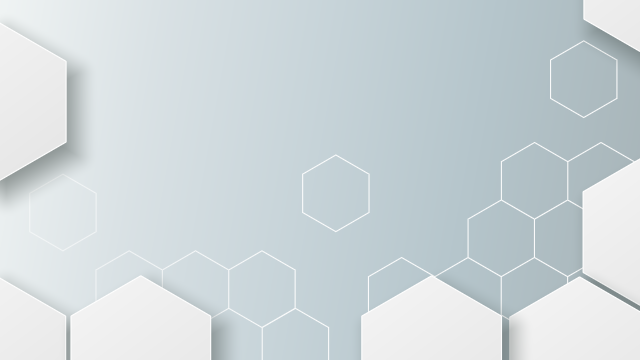
Reproduce this background procedurally as a WebGL 1 fragment shader.

```glsl
precision highp float;
// Pale hexagon backdrop: a tilted blue-grey gradient, thin white honeycomb
// outlines, and raised white hexagonal cards with soft shadows.
// Every shape comes from one hexagon distance function, in canvas heights.

uniform vec2 u_resolution;

const float CARD_APOTHEM = 0.1956;
const float CARD_ROUNDING = 0.005;
const float CARD_RIM = 0.0032;
const float CELL_APOTHEM = 0.0922;
const float LINE_HALF_WIDTH = 0.0015;
const float GRADIENT_TILT = 0.18;
const vec2 SHADOW_OFFSET = vec2(0.028, -0.036);
const float SHADOW_BLUR = 0.062;
const float SHADOW_STRENGTH = 0.58;

const vec3 MIST = vec3(0.94, 0.955, 0.955);
const vec3 PALE_BLUE = vec3(0.85, 0.882, 0.895);
const vec3 SOFT_BLUE = vec3(0.78, 0.83, 0.85);
const vec3 STEEL_BLUE = vec3(0.71, 0.773, 0.797);
const vec3 SLATE = vec3(0.65, 0.70, 0.715);
const vec3 SHADOW_COLOR = vec3(0.30, 0.34, 0.33);
const vec3 CARD_LIGHT = vec3(0.955);
const vec3 CARD_DARK = vec3(0.90);
const vec3 WHITE = vec3(0.995);

// Signed distance to a hexagon with its points at top and bottom.
float hexagon(vec2 p, float apothem) {
  const vec3 k = vec3(-0.8660254, 0.5, 0.5773503);
  p = abs(p.yx);
  p -= 2.0 * min(dot(k.xy, p), 0.0) * k.xy;
  p -= vec2(clamp(p.x, -k.z * apothem, k.z * apothem), apothem);
  return length(p) * sign(p.y);
}

// Antialiased coverage of the inside of a distance field.
float coverage(float d) {
  return clamp(0.5 - d * u_resolution.y, 0.0, 1.0);
}

// Distance to the outlines of a row of touching cells.
float cellRow(vec2 p, vec2 first, float count) {
  float d = 10.0;
  for (int i = 0; i < 3; i++) {
    if (float(i) >= count) break;
    vec2 center = first + vec2(2.0 * CELL_APOTHEM * float(i), 0.0);
    d = min(d, abs(hexagon(p - center, CELL_APOTHEM)));
  }
  return d;
}

vec3 backdrop(vec2 p) {
  float t = (p.x + GRADIENT_TILT * (1.0 - p.y)) / 0.463;
  vec3 color = mix(MIST, PALE_BLUE, clamp(t, 0.0, 1.0));
  color = mix(color, SOFT_BLUE, clamp(t - 1.0, 0.0, 1.0));
  color = mix(color, STEEL_BLUE, clamp(t - 2.0, 0.0, 1.0));
  return mix(color, SLATE, clamp((t - 3.0) / 1.25, 0.0, 1.0));
}

// Lays a card and its shadow over the colour below.
vec3 addCard(vec3 below, vec2 p, vec2 center) {
  vec2 q = p - center;
  float inner = CARD_APOTHEM - CARD_ROUNDING;
  float d = hexagon(q, inner) - CARD_ROUNDING;
  float shadowDist = hexagon(q - SHADOW_OFFSET, inner) - CARD_ROUNDING;
  float shadow = 1.0 - smoothstep(-SHADOW_BLUR, SHADOW_BLUR, shadowDist);
  vec3 color = mix(below, SHADOW_COLOR, SHADOW_STRENGTH * shadow);

  float slope = dot(q, vec2(0.6, -0.8)) / CARD_APOTHEM;
  vec3 face = mix(CARD_LIGHT, CARD_DARK, clamp(0.5 + 0.4 * slope, 0.0, 1.0));
  face = mix(WHITE, face, coverage(d + CARD_RIM));
  return mix(color, face, coverage(d));
}

void main() {
  vec2 p = gl_FragCoord.xy / u_resolution.y;
  vec3 color = backdrop(p);

  // Outlines: three lone cells, then the left and right honeycombs.
  float d = cellRow(p, vec2(0.1748, 0.4097), 1.0);
  d = min(d, cellRow(p, vec2(0.9329, 0.463), 1.0));
  d = min(d, cellRow(p, vec2(1.6215, 0.780), 1.0));
  d = min(d, cellRow(p, vec2(0.3588, 0.1968), 3.0));
  d = min(d, cellRow(p, vec2(0.8206, 0.037), 1.0));
  d = min(d, cellRow(p, vec2(1.1157, 0.1782), 3.0));
  d = min(d, cellRow(p, vec2(1.3924, 0.338), 2.0));
  d = min(d, cellRow(p, vec2(1.485, 0.4977), 2.0));
  float lineAlpha = mix(0.55, 0.95, smoothstep(0.1, 0.9, p.x));
  color = mix(color, WHITE, lineAlpha * coverage(d - LINE_HALF_WIDTH));

  // Cards, from back to front.
  color = addCard(color, p, vec2(-0.0104, 0.7176));
  color = addCard(color, p, vec2(1.816, 1.059));
  color = addCard(color, p, vec2(1.8137, 0.3553));
  color = addCard(color, p, vec2(1.610, 0.0069));
  color = addCard(color, p, vec2(1.199, 0.010));
  color = addCard(color, p, vec2(-0.0116, 0.010));
  color = addCard(color, p, vec2(0.3912, 0.010));

  gl_FragColor = vec4(color, 1.0);
}
```
